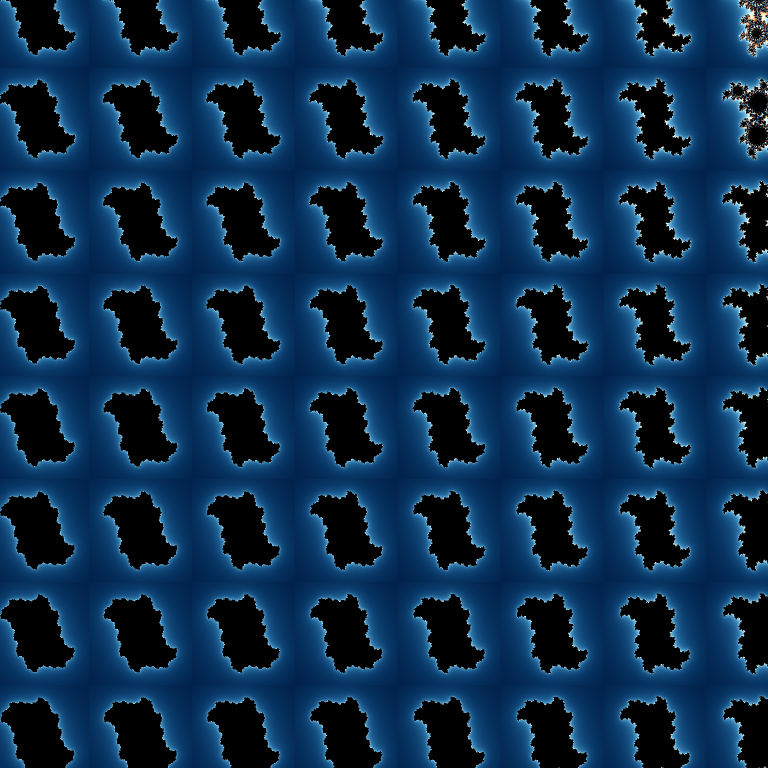
Reproduce this pattern procedurally as a Shadertoy shader.

```glsl
// Grid of filled Julia sets of z*z + c, one per cell. The constant c drifts
// with column and row, so the shapes roughen towards the upper right.
// Smooth escape time drives a cosine palette; bounded points stay black.

const float CELL_SIZE = 0.134;                // canvas heights per cell
const vec2  FIRST_CENTER = vec2(0.0488, 0.0412);
const float CELL_SPAN = 2.9;                  // complex plane width of a cell
const vec2  C_FIRST = vec2(0.155, 0.370);     // constant of the lower left cell
const vec2  C_STEP = vec2(0.0205, 0.0132);    // drift per column and row
const int   MAX_STEPS = 96;
const float BAILOUT = 256.0;
const int   SAMPLES = 2;                      // per axis

vec2 complexSquare(vec2 z) {
    return vec2(z.x * z.x - z.y * z.y, 2.0 * z.x * z.y);
}

// Smooth escape time, or -1 for points that stay bounded.
float escapeTime(vec2 z, vec2 c) {
    for (int i = 0; i < MAX_STEPS; i++) {
        z = complexSquare(z) + c;
        float r2 = dot(z, z);
        if (r2 > BAILOUT * BAILOUT) {
            return float(i) - log2(log2(r2)) + 4.0;
        }
    }
    return -1.0;
}

// Navy through cyan and cream to brown.
vec3 escapeColor(float time) {
    return 0.5 + 0.5 * cos(3.0 + 0.15 * time + vec3(0.0, 0.6, 1.0));
}

vec3 juliaGrid(vec2 p) {
    vec2 grid = (p - FIRST_CENTER) / CELL_SIZE + 0.5;
    vec2 cell = floor(grid);
    vec2 z = (fract(grid) - 0.5) * CELL_SPAN;
    float time = escapeTime(z, C_FIRST + C_STEP * cell);
    return time < 0.0 ? vec3(0.0) : escapeColor(time);
}

void mainImage(out vec4 fragColor, in vec2 fragCoord) {
    // Average a small square of samples to smooth the edges.
    vec3 color = vec3(0.0);
    for (int y = 0; y < SAMPLES; y++) {
        for (int x = 0; x < SAMPLES; x++) {
            vec2 offset = (vec2(x, y) + 0.5) / float(SAMPLES) - 0.5;
            color += juliaGrid((fragCoord + offset) / iResolution.y);
        }
    }
    fragColor = vec4(color / float(SAMPLES * SAMPLES), 1.0);
}
```
